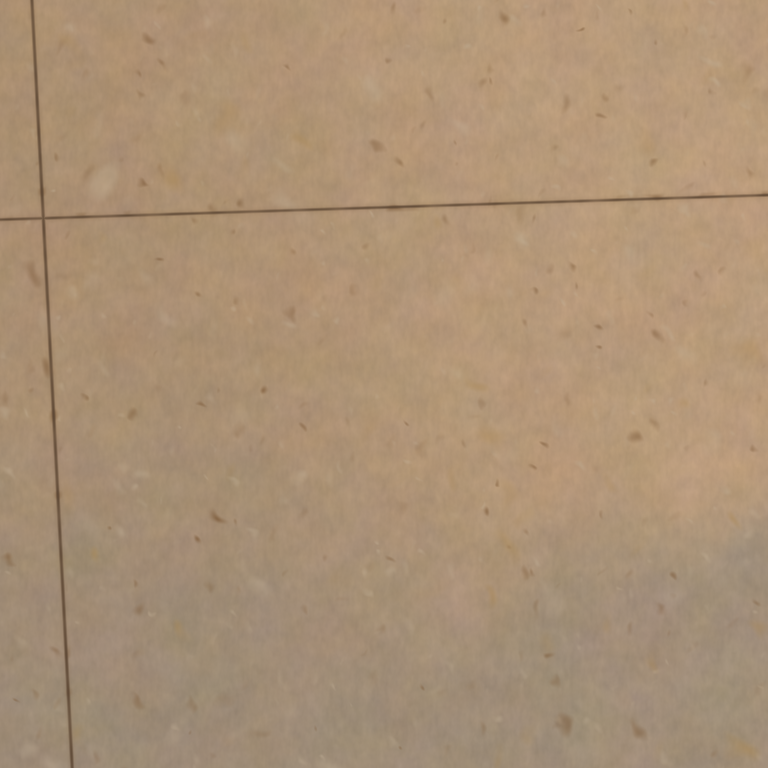
This texture is drawn by a Shadertoy shader. Its source:

```glsl
// Close view of beige limestone slabs meeting at two thin, slightly tilted joints.
// Gradient noise mottles the stone, jittered cells scatter blurry mineral flecks,
// and a soft slanted light edge turns the warm stone grey toward the bottom.

const vec3 WARM_STONE = vec3(0.665, 0.558, 0.442);
const vec3 LIT_STONE  = vec3(0.722, 0.605, 0.482);
const vec3 GREY_STONE = vec3(0.622, 0.550, 0.468);
const vec3 JOINT      = vec3(0.370, 0.285, 0.210);
const vec3 BROWN      = vec3(0.480, 0.345, 0.215);
const vec3 OCHRE      = vec3(0.660, 0.520, 0.310);
const vec3 PALE       = vec3(0.760, 0.690, 0.590);

float hash(vec2 p) {
    vec3 q = fract(p.xyx * 0.1031);
    q += dot(q, q.yzx + 33.33);
    return fract((q.x + q.y) * q.z);
}

vec2 hash2(vec2 p) {
    return vec2(hash(p), hash(p + 57.3));
}

vec2 direction(float turn) {
    return vec2(cos(6.2832 * turn), sin(6.2832 * turn));
}

float cornerSlope(vec2 cell, vec2 offset, vec2 f) {
    return dot(direction(hash(cell + offset)), f - offset);
}

// Gradient noise, roughly -0.7 to 0.7
float gradientNoise(vec2 p) {
    vec2 i = floor(p), f = p - i;
    vec2 u = f * f * f * (f * (f * 6.0 - 15.0) + 10.0);
    float low  = mix(cornerSlope(i, vec2(0, 0), f), cornerSlope(i, vec2(1, 0), f), u.x);
    float high = mix(cornerSlope(i, vec2(0, 1), f), cornerSlope(i, vec2(1, 1), f), u.x);
    return mix(low, high, u.y);
}

float fbm(vec2 p) {
    float sum = 0.0, gain = 0.6;
    for (int octave = 0; octave < 4; octave++) {
        sum += gain * gradientNoise(p);
        p = mat2(1.6, 1.2, -1.2, 1.6) * p + 7.1;
        gain *= 0.55;
    }
    return sum;
}

// Scattered ragged ovals; radius is a fraction of one cell
float flecks(vec2 uv, float cells, float density, float radius, float seed) {
    vec2 p = uv * cells + seed;
    vec2 q = p * 0.45 / radius;
    p += 1.1 * radius * vec2(gradientNoise(q), gradientNoise(q + 31.0));
    vec2 home = floor(p);
    float cover = 0.0;
    for (int y = -1; y <= 1; y++)
    for (int x = -1; x <= 1; x++) {
        vec2 cell = home + vec2(x, y);
        vec2 rnd = hash2(cell + 11.7);
        float chance = hash(cell + 91.1);
        vec2 axis = direction(0.25 + 0.35 * (rnd.x - 0.5));
        vec2 d = p - cell - 0.1 - 0.8 * hash2(cell);
        float along = dot(d, axis), across = dot(d, vec2(-axis.y, axis.x));
        float size = radius * mix(0.45, 1.0, rnd.y * rnd.y);
        float oval = length(vec2(along * 0.7, across * 1.2)) / size;
        float spot = (1.0 - smoothstep(0.0, 1.35, oval)) * mix(0.2, 1.0, rnd.x * rnd.x);
        cover = max(cover, spot * step(chance, density));
    }
    return cover;
}

// Line with a blurred profile
float line(float dist, float halfWidth, float soft) {
    return 1.0 - smoothstep(halfWidth - soft, halfWidth + soft, abs(dist));
}

// Warm stone, a brighter right side, and grey below a slanting light edge
vec3 stoneLight(vec2 uv, float wobble) {
    float edge = mix(0.34, 0.34 * uv.x + 0.005, smoothstep(0.25, 0.7, uv.x));
    float blur = mix(0.32, 0.065, smoothstep(0.2, 1.0, uv.x));
    float lit = smoothstep(-blur, blur, uv.y - edge + 0.06 * wobble);
    float glow = smoothstep(0.1, 0.95, uv.x + 0.3 * (uv.y - 0.5));
    vec3 shade = GREY_STONE * (0.98 + 0.03 * uv.x);
    return mix(shade, mix(WARM_STONE, LIT_STONE, glow), lit);
}

void mainImage(out vec4 fragColor, in vec2 fragCoord) {
    vec2 uv = fragCoord / iResolution.xy;
    float soft = max(0.0017, 0.9 / iResolution.y);

    // Cloudy mottling, fine speckle and faint upright grain
    float clouds = fbm(uv * 6.0 + 3.0);
    float mottle = fbm(uv * 24.0 + 40.0);
    float speckle = fbm(uv * vec2(85.0, 60.0) + 17.0);
    float grain = gradientNoise(uv * vec2(210.0, 70.0));
    vec3 color = stoneLight(uv, clouds);
    color *= 1.0 + 0.04 * clouds + 0.06 * mottle + 0.055 * speckle + 0.02 * grain;

    // Hue drift between rosy, olive and cool stone
    color += vec3(0.022, -0.004, 0.010) * fbm(uv * 9.0 + 80.0);
    color += vec3(0.008, 0.002, -0.034) * fbm(uv * 16.0 + 130.0);

    // Pale chips, ochre stains, then brown pits from broad to fine
    color = mix(color, PALE, 0.36 * flecks(uv, 20.0, 0.30, 0.30, 5.0));
    color = mix(color, PALE, 0.40 * flecks(uv, 42.0, 0.16, 0.30, 210.0));
    color = mix(color, OCHRE, 0.45 * flecks(uv, 15.0, 0.25, 0.28, 120.0));
    color = mix(color, BROWN, 0.75 * flecks(uv, 13.0, 0.22, 0.15, 33.0));
    color = mix(color, BROWN, 0.50 * flecks(uv, 30.0, 0.20, 0.23, 71.0));
    vec2 chip = (uv - vec2(0.135, 0.762)) * mat2(0.85, -0.53, 0.53, 0.85);
    float chipShape = length(chip * vec2(1.35, 0.85)) + 0.014 * mottle;
    color = mix(color, PALE, 0.36 * (1.0 - smoothstep(0.010, 0.028, chipShape)));

    // Two thin joints; their darkness fades and returns along the length
    float wear = gradientNoise(uv * 38.0);
    float upright = uv.x - (0.094 - 0.0525 * uv.y);
    float level = uv.y - (0.714 + 0.032 * uv.x);
    float joint = max(line(upright, 0.0019, soft) * (0.86 + 0.25 * wear),
                      line(level, 0.0016, soft) * (0.80 + 0.35 * wear));
    float nearJoint = 1.0 - smoothstep(0.001, 0.008, min(abs(upright), abs(level)));
    color = mix(color, BROWN, nearJoint * (0.10 + 0.45 * smoothstep(0.25, 0.55, wear)));
    color = mix(color, JOINT, clamp(joint, 0.0, 1.0));

    fragColor = vec4(color, 1.0);
}
```
